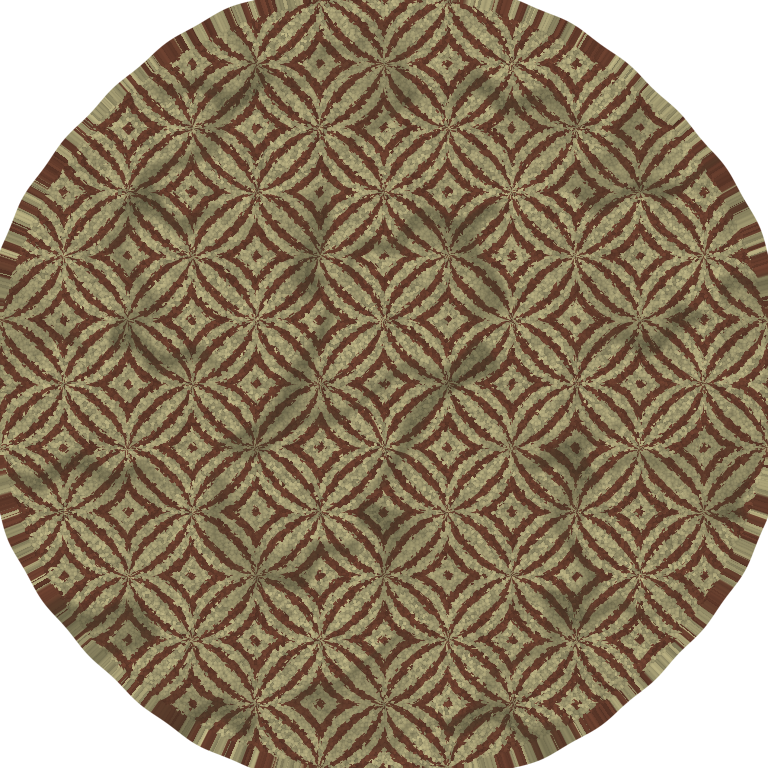
This pattern is drawn by a Shadertoy shader. Its source:

```glsl
// Round woven rug of concave diamond rings on white, with tufted grain, stains and a smeared rim.
#define REPEATS 6.0
#define RING_PITCH 0.19
#define RED_SHARE 0.45
#define CURVE 2.5
#define TUFTS 240.0
#define RUG_RADIUS 0.525
#define SMEAR_RADIUS 0.506
#define STAIN 0.42
#define CREAM vec3(0.60, 0.57, 0.42)
#define RED vec3(0.375, 0.225, 0.165)
#define GRIME vec3(0.23, 0.22, 0.15)

const float TAU = 6.2831853;

vec3 hash3(vec2 cell) {
    vec3 p = fract(cell.xyx * vec3(0.1031, 0.103, 0.0973));
    p += dot(p, p.yxz + 33.33);
    return fract((p.xxy + p.yzz) * p.zyx);
}

// Wrapping cellular noise: distance to the nearest point, and its random value.
vec2 cellular(vec2 uv, float cells) {
    vec2 p = uv * cells, base = floor(p);
    vec2 nearest = vec2(9.0, 0.0);
    for (int j = -1; j <= 1; j++)
    for (int i = -1; i <= 1; i++) {
        vec2 cell = base + vec2(i, j);
        vec3 h = hash3(mod(cell, cells));
        float d = length(cell + h.xy - p);
        if (d < nearest.x) nearest = vec2(d, h.z);
    }
    return nearest;
}

// Layered sines with whole frequencies, warped and leaning along one diagonal.
float stains(vec2 uv) {
    vec2 p = uv + 0.035 * sin(TAU * (uv.yx * vec2(3.0, 2.0) + vec2(0.1, 0.6)));
    p += 0.012 * sin(TAU * (p.yx * vec2(9.0, 11.0) + 0.3));
    float sum = 0.0, weight = 0.5;
    for (int i = 0; i < 5; i++) {
        float k = float(i);
        vec2 along = vec2(2.0 + 3.0 * k, -3.0 - 4.0 * k);
        vec2 across = vec2(3.0 + k, 2.0 + 2.0 * k);
        sum += weight * sin(TAU * dot(along, p) + 1.7 * k)
                      * sin(TAU * dot(across, p) + 2.3 * k + 0.8);
        weight *= 0.72;
    }
    return sum;
}

// Share of red: rings that pinch together at the diamond corners.
float redRings(vec2 uv) {
    vec2 u = uv * REPEATS;
    vec2 q = abs(fract(vec2(u.x + u.y, u.x - u.y) + 0.5) - 0.5);
    float pinch = max(1.0 - pow(2.0 * min(q.x, q.y), CURVE), 0.002);
    float ring = 0.5 - (0.5 - max(q.x, q.y)) / pinch;
    float wave = cos(TAU * ring / RING_PITCH) - cos(0.5 * TAU * RED_SHARE);
    float pixel = TAU * REPEATS * 1.4 / (RING_PITCH * pinch * iResolution.y);
    float soft = clamp(0.6 * pixel, 0.2, 1.4);
    return smoothstep(-soft, soft, wave);
}

void mainImage(out vec4 fragColor, in vec2 fragCoord) {
    vec2 uv = fragCoord / iResolution.xy;
    vec2 fromCentre = uv - 0.5;
    float radius = length(fromCentre);

    // Beyond the smear radius the weave is stretched outwards.
    vec2 weave = 0.5 + fromCentre * min(1.0, SMEAR_RADIUS / max(radius, 0.001));

    // Tufts roughen the ring edges and vary the tone.
    vec2 tuft = cellular(weave, TUFTS);
    vec2 jitter = (vec2(tuft.y, fract(tuft.y * 7.3)) - 0.5) * 0.0045;
    float red = redRings(weave + jitter);
    float tone = 1.13 - 0.22 * tuft.x + 0.34 * (tuft.y - 0.5);
    vec3 colour = mix(CREAM, RED, red) * mix(tone, 1.0, 0.25 * red);

    // Broad stains, broken up by the tufts.
    float dirt = smoothstep(0.05, 0.75, stains(weave) + 0.3 * (tuft.y - 0.5));
    colour = mix(colour, GRIME, STAIN * dirt);
    float worn = cellular(weave, 24.0).x;
    colour *= 1.03 - 0.10 * worn;

    // Slightly scalloped outline on white.
    float angle = atan(fromCentre.y, fromCentre.x);
    float rim = RUG_RADIUS - 0.004 * cos(8.0 * angle) + 0.0012 * sin(36.0 * angle);
    float edge = 0.75 / iResolution.y;
    float outside = smoothstep(-edge, edge, radius - rim);
    fragColor = vec4(mix(colour, vec3(1.0), outside), 1.0);
}
```
